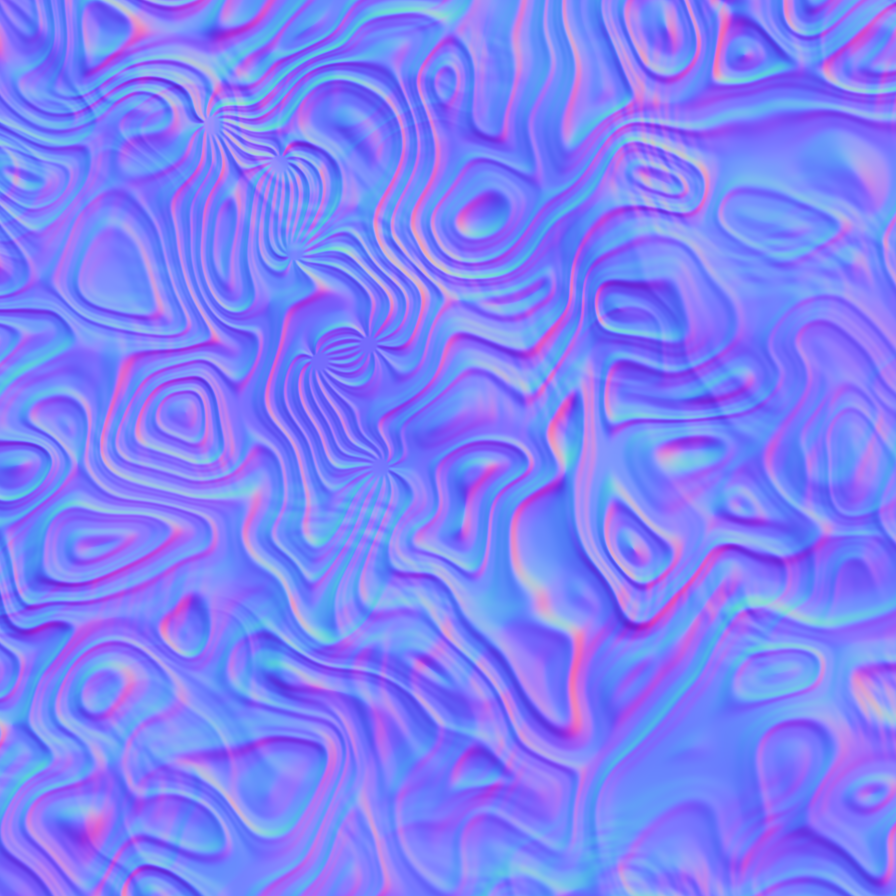
Reproduce this texture map procedurally as a WebGL 2 fragment shader.

```glsl
#version 300 es
precision highp float;

uniform vec2 u_resolution;
out vec4 fragColor;

const float TAU = 6.2831853;
const float STEP = 0.001;             // finite difference step
const float BUMP_FREQ = 7.4;          // bumps across the canvas
const float RINGS_SPARSE = 14.0;      // ring phase per unit of noise, lower right
const float RINGS_DENSE = 27.0;       // same, upper left
const float WARP = 0.035;
const float WARP_FREQ = 8.0;
const vec2 RIDGE_TILT = vec2(0.50, 0.50);
const float VEIL_TILT = 0.26;         // faint second set of rings
const float SOFT_GRADIENT = 32.0;     // phase gradient below which ridges flatten
const vec2 CREASE_FADE = vec2(300.0, 800.0);   // phase gradients where creases blur out
const vec2 RIDGE_FADE = vec2(650.0, 1500.0);   // same for whole ridges
const float BROAD_HEIGHT = 0.021;
const float WRINKLE_HEIGHT = 0.0015;
const int POLE_COUNT = 6;
const float POLE_LINES = 12.0;        // even, so half phase stays continuous
const vec2 POLE_FIRST = vec2(0.28, 0.90);
const vec2 POLE_LAST = vec2(0.43, 0.47);
const float POLE_JITTER = 0.09;
const float RED_SKEW = 0.60;
const float RED_SHIFT = -0.03;

float hash(ivec2 cell) {
    uvec2 v = uvec2(cell) * 1664525u + 1013904223u;
    v.x += v.y * 1664525u;
    v.y += v.x * 1664525u;
    v ^= v >> 16u;
    v.x += v.y * 1664525u;
    v.x ^= v.x >> 16u;
    return float(v.x >> 8u) / 16777216.0;
}

float corner(ivec2 cell, vec2 offset) {
    float angle = TAU * hash(cell);
    return dot(vec2(cos(angle), sin(angle)), offset);
}

float gradientNoise(vec2 p) {
    ivec2 i = ivec2(floor(p));
    vec2 f = fract(p);
    vec2 u = f * f * f * (f * (f * 6.0 - 15.0) + 10.0);
    float low = mix(corner(i, f), corner(i + ivec2(1, 0), f - vec2(1, 0)), u.x);
    float high = mix(corner(i + ivec2(0, 1), f - vec2(0, 1)),
                     corner(i + ivec2(1, 1), f - vec2(1, 1)), u.x);
    return 1.4 * mix(low, high, u.y);
}

// Ring phase of a warped noise landscape
float ringPhase(vec2 p, float seed) {
    vec2 warp = vec2(gradientNoise(p * WARP_FREQ + seed + 17.3),
                     gradientNoise(p * WARP_FREQ + seed + 41.7));
    vec2 q = p + WARP * warp;
    float density = smoothstep(-0.6, 0.7, p.y - p.x + 0.5 * gradientNoise(p * 2.5 + seed));
    return mix(RINGS_SPARSE, RINGS_DENSE, density) * gradientNoise(q * BUMP_FREQ + seed);
}

vec2 ringGradient(vec2 p, float seed) {
    vec2 e = vec2(STEP, 0.0);
    return vec2(ringPhase(p + e.xy, seed) - ringPhase(p - e.xy, seed),
                ringPhase(p + e.yx, seed) - ringPhase(p - e.yx, seed)) / (2.0 * STEP);
}

// Poles of alternating spin pinch the ridges together: gradient in xy, phase in z
vec3 polePinch(vec2 p) {
    vec3 total = vec3(0.0);
    for (int i = 0; i < POLE_COUNT; i++) {
        vec2 jitter = vec2(hash(ivec2(i, 71)), hash(ivec2(i, 93))) - 0.5;
        vec2 pole = mix(POLE_FIRST, POLE_LAST, float(i) / float(POLE_COUNT - 1));
        vec2 d = p - pole - POLE_JITTER * jitter;
        float spin = (i % 2 == 0) ? POLE_LINES : -POLE_LINES;
        total.xy += spin * vec2(-d.y, d.x) / (dot(d, d) + 1e-6);
        total.z += spin * atan(d.y, d.x + 1e-7);
    }
    return total;
}

// Slope of uneven, creased ridges that follow the phase
vec2 ridgeSlope(float phase, vec2 gradient) {
    float steep = length(gradient);
    float crease = 0.42 * cos(2.0 * phase + 1.0) + 0.32 * cos(3.0 * phase + 2.2);
    crease *= 1.0 - smoothstep(CREASE_FADE.x, CREASE_FADE.y, steep);
    float wave = cos(phase) + crease + 0.4 * cos(0.5 * phase);
    float fade = 1.0 - smoothstep(RIDGE_FADE.x, RIDGE_FADE.y, steep);
    return wave * fade * gradient / (steep + SOFT_GRADIENT);
}

// Broad swells and small wrinkles
float relief(vec2 p) {
    float swell = gradientNoise(p * 5.0 + 63.1);
    float wrinkle = gradientNoise(p * vec2(44.0, 34.0) + 5.0 * swell);
    float patchiness = smoothstep(-0.2, 0.5, gradientNoise(p * 7.0 + 29.4));
    return BROAD_HEIGHT * swell + WRINKLE_HEIGHT * patchiness * wrinkle;
}

vec2 reliefSlope(vec2 p) {
    vec2 e = vec2(STEP, 0.0);
    return vec2(relief(p + e.xy) - relief(p - e.xy),
                relief(p + e.yx) - relief(p - e.yx)) / (2.0 * STEP);
}

void main() {
    vec2 p = gl_FragCoord.xy / u_resolution.y;

    // Main ridges
    vec3 pinch = polePinch(p);
    float strength = 0.9 + 0.7 * gradientNoise(p * 3.5 + 88.2);
    vec2 slope = RIDGE_TILT * strength
        * ridgeSlope(ringPhase(p, 7.6) + pinch.z, ringGradient(p, 7.6) + pinch.xy);

    // Faint crossing ridges and relief
    float veil = smoothstep(-0.15, 0.45, gradientNoise(p * 3.0 + 52.8));
    slope += VEIL_TILT * veil * ridgeSlope(ringPhase(p, 130.4), ringGradient(p, 130.4));
    slope += reliefSlope(p);

    // Encode the normal as a colour
    slope.x += RED_SKEW * slope.x * slope.x + RED_SHIFT;
    vec3 normal = normalize(vec3(slope, 1.0));
    fragColor = vec4(0.5 + 0.5 * normal, 1.0);
}
```
